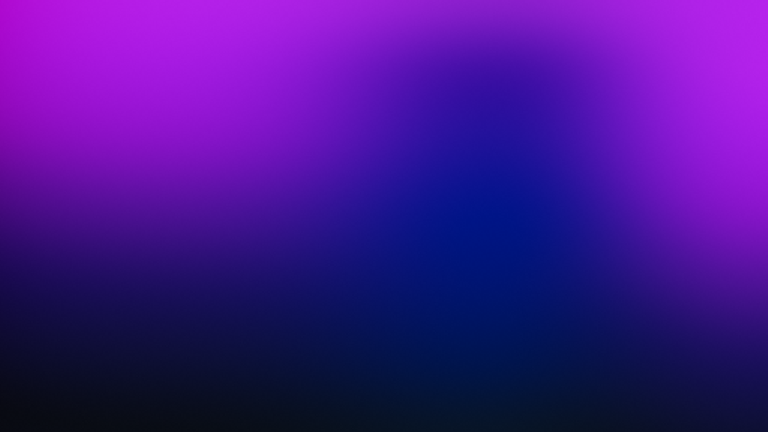
A Shadertoy shader for this background:

```glsl
// A soft magenta-to-black dusk gradient, parted by a deep blue valley.
// Two vertical colour ramps, joined by smooth splines, are blended with an
// asymmetric bell curve; the sides are shifted in height and lightly dithered.

#define VALLEY_X      0.64   // centre of the blue valley
#define VALLEY_LEAN   0.025  // drift of the centre from bottom to top
#define VALLEY_LEFT   0.23   // falloff width on the left
#define VALLEY_RIGHT  0.19   // falloff width on the right
#define RIGHT_DROP    0.155  // how far the glow sinks on the right
#define LEFT_LIFT     0.05   // how far the dark rises at the left edge
#define EDGE_WIDTH    0.11   // width of the left edge shading
#define GRAIN         0.006  // dither strength

const int STOPS = 7;

// Ramps run from the top of the canvas to the bottom.
const vec3 GLOW_RAMP[STOPS] = vec3[STOPS](
    vec3(0.72, 0.135, 0.93), vec3(0.66, 0.11, 0.90), vec3(0.55, 0.08, 0.80),
    vec3(0.32, 0.07, 0.60), vec3(0.12, 0.06, 0.38), vec3(0.055, 0.06, 0.21),
    vec3(0.035, 0.05, 0.08));

const vec3 VALLEY_RAMP[STOPS] = vec3[STOPS](
    vec3(0.54, 0.12, 0.80), vec3(0.25, 0.06, 0.65), vec3(0.12, 0.07, 0.60),
    vec3(0.00, 0.08, 0.53), vec3(0.00, 0.08, 0.44), vec3(0.00, 0.08, 0.31),
    vec3(0.03, 0.08, 0.15));

float hash(vec2 p) {
    return fract(sin(dot(p, vec2(12.9898, 78.233))) * 43758.5453);
}

// Catmull-Rom interpolation through evenly spaced colours.
vec3 sampleRamp(vec3 ramp[STOPS], float depth) {
    float position = clamp(depth, 0.0, 1.0) * float(STOPS - 1);
    int i = min(int(position), STOPS - 2);
    float f = position - float(i);
    vec3 a = ramp[max(i - 1, 0)];
    vec3 b = ramp[i];
    vec3 c = ramp[i + 1];
    vec3 d = ramp[min(i + 2, STOPS - 1)];
    return b + 0.5 * f * (c - a + f * (2.0 * a - 5.0 * b + 4.0 * c - d
             + f * (3.0 * (b - c) + d - a)));
}

// Bell curve with a separate width for each flank.
float valleyWeight(vec2 uv) {
    float offset = uv.x - VALLEY_X - VALLEY_LEAN * (uv.y - 0.5);
    float width = offset < 0.0 ? VALLEY_LEFT : VALLEY_RIGHT;
    offset /= width;
    return exp(-offset * offset);
}

void mainImage(out vec4 fragColor, in vec2 fragCoord) {
    vec2 uv = fragCoord / iResolution.xy;
    float depth = 1.0 - uv.y;

    // Magenta glow, lower on the right and higher at the left edge
    float leftEdge = exp(-uv.x / EDGE_WIDTH);
    float glowDepth = depth - RIGHT_DROP * smoothstep(0.6, 1.0, uv.x)
                    + LEFT_LIFT * leftEdge;
    vec3 glow = sampleRamp(GLOW_RAMP, glowDepth);

    // Purer, darker tint along the left edge
    vec3 edgeTint = vec3(0.97, mix(0.25, 0.8, depth), 0.88);
    glow *= mix(vec3(1.0), edgeTint, leftEdge);

    // Blue valley between the glows
    vec3 valley = sampleRamp(VALLEY_RAMP, depth);
    vec3 color = mix(glow, valley, valleyWeight(uv));

    // Fine dither against banding
    color += GRAIN * (hash(floor(uv * vec2(512.0, 288.0))) - 0.5);
    fragColor = vec4(clamp(color, 0.0, 1.0), 1.0);
}
```
